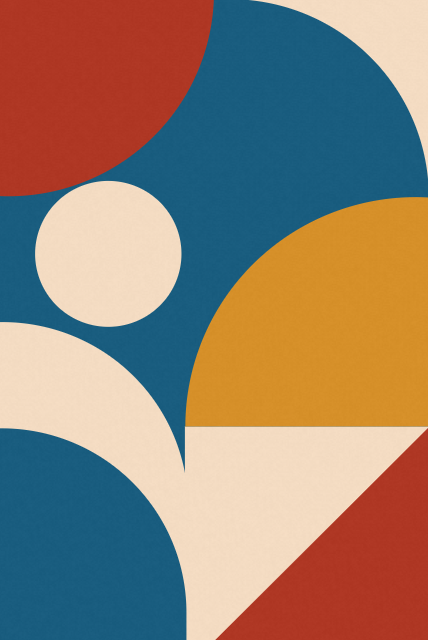
This background is drawn by a Shadertoy shader. Its source:

```glsl
// Flat mid-century composition of discs, arches and a diagonal wedge,
// painted back to front from signed distances, then given a faint paper grain.
// The canvas spans 1.0 across and 1.5 up, with the origin at the lower left.

#define BLUE  vec3(0.098, 0.363, 0.497)
#define CREAM vec3(0.955, 0.860, 0.760)
#define RED   vec3(0.685, 0.215, 0.140)
#define OCHRE vec3(0.838, 0.563, 0.160)
#define GRAIN_SCALE  300.0
#define GRAIN_AMOUNT 0.022

float hash(vec2 p) {
    return fract(sin(dot(p, vec2(127.1, 311.7))) * 43758.5453);
}

float valueNoise(vec2 p) {
    vec2 cell = floor(p);
    vec2 f = fract(p);
    f = f * f * (3.0 - 2.0 * f);
    float low = mix(hash(cell), hash(cell + vec2(1.0, 0.0)), f.x);
    float high = mix(hash(cell + vec2(0.0, 1.0)), hash(cell + 1.0), f.x);
    return mix(low, high, f.y);
}

float disc(vec2 p, vec2 center, float radius) {
    return length(p - center) - radius;
}

// Half disc standing on straight legs that run down without end
float arch(vec2 p, vec2 center, float radius) {
    vec2 q = p - center;
    return length(vec2(q.x, max(q.y, 0.0))) - radius;
}

// Lays a colour over the canvas wherever the distance is negative
void paint(inout vec3 canvas, vec3 ink, float dist, float pixel) {
    canvas = mix(canvas, ink, clamp(0.5 - dist / pixel, 0.0, 1.0));
}

void mainImage(out vec4 fragColor, in vec2 fragCoord) {
    vec2 p = fragCoord / iResolution.xy * vec2(1.0, 1.5);
    float pixel = 1.5 / iResolution.y;
    vec3 color = BLUE;

    // Upper half: pale corner outside the large arch, red disc, pale moon
    vec2 archCenter = vec2(0.537, 1.037);
    float corner = max(-arch(p, archCenter, 0.465), archCenter.x - p.x);
    paint(color, CREAM, corner, pixel);
    paint(color, RED, disc(p, vec2(0.020, 1.520), 0.480), pixel);
    paint(color, CREAM, disc(p, vec2(0.253, 0.905), 0.171), pixel);

    // Ochre dome above the pale block
    float horizon = 0.5;
    paint(color, OCHRE, max(disc(p, vec2(0.971, horizon), 0.538), horizon - p.y), pixel);
    paint(color, CREAM, max(p.y - horizon, 0.432 - p.x), pixel);

    // Nested arches at the lower left
    paint(color, CREAM, arch(p, vec2(0.006, 0.3115), 0.4336), pixel);
    paint(color, BLUE, arch(p, vec2(0.004, 0.0645), 0.4316), pixel);

    // Diagonal wedge at the lower right
    paint(color, RED, (p.y - p.x + 0.503) * 0.7071, pixel);

    // Paper grain: fine speckle with a softer mottling beneath
    float grain = 0.7 * valueNoise(p * GRAIN_SCALE) + 0.3 * valueNoise(p * GRAIN_SCALE * 0.3);
    color += (grain - 0.5) * GRAIN_AMOUNT;

    fragColor = vec4(color, 1.0);
}
```
